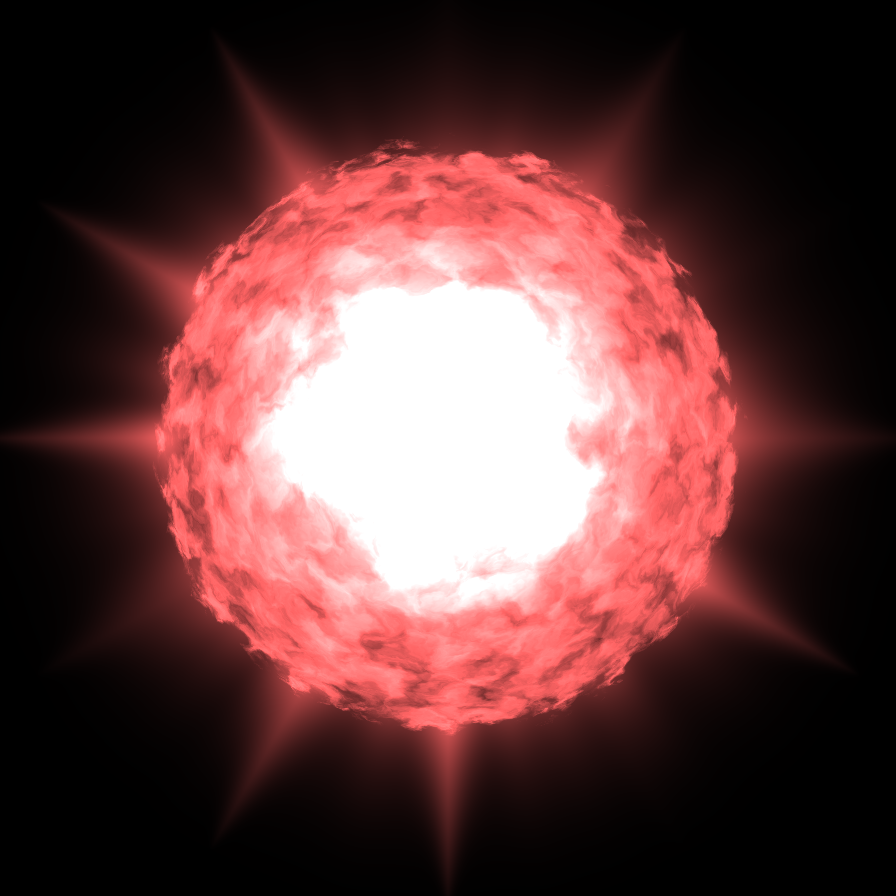
Write a Shadertoy shader that draws this background.

```glsl
// A blazing red star: a white-hot core in a mottled, ragged disc,
// ringed by a soft glow and tapering rays. All light is summed as one
// energy value, then tinted; overexposure turns red into pink and white.

const vec2  CENTER       = vec2(0.5, 0.511);
const vec2  CORE_SHIFT   = vec2(-0.009, 0.007);
const vec3  STAR_TINT    = vec3(1.0, 0.39, 0.39);
const float DISC_RADIUS  = 0.317;
const float DISC_ENERGY  = 0.78;
const float EDGE_RAGGED  = 0.045;
const float EDGE_SOFT    = 0.009;
const float CORE_ENERGY  = 5.5;
const float CORE_SIZE    = 0.146;
const float GLOW_ENERGY  = 0.42;
const float GLOW_FALLOFF = 0.058;
const float RAY_ENERGY   = 1.05;
const float RAY_LENGTH   = 0.53;
const float RAY_WIDTH    = 0.075;
const float CLOUD_SCALE  = 19.0;
const int   RAY_COUNT    = 12;
const float TAU          = 6.2831853;

// Rays run counterclockwise from the right.
const float RAY_STRENGTH[RAY_COUNT] = float[](
    0.65, 0.06, 0.55, 0.14, 0.95, 0.95, 1.0, 0.42, 0.8, 1.0, 0.06, 0.95);
const float RAY_SPREAD[RAY_COUNT] = float[](
    1.4, 1.5, 1.3, 2.0, 0.95, 0.95, 0.85, 1.5, 1.0, 0.8, 1.5, 0.9);

float hash(vec2 p) {
    vec3 q = fract(p.xyx * 0.1031);
    q += dot(q, q.yzx + 33.33);
    return fract((q.x + q.y) * q.z);
}

float valueNoise(vec2 p) {
    vec2 cell = floor(p);
    vec2 f = fract(p);
    f = f * f * (3.0 - 2.0 * f);
    return mix(mix(hash(cell), hash(cell + vec2(1, 0)), f.x),
               mix(hash(cell + vec2(0, 1)), hash(cell + vec2(1, 1)), f.x), f.y);
}

float fbm(vec2 p) {
    float sum = 0.0, amplitude = 0.5;
    for (int i = 0; i < 5; i++) {
        sum += amplitude * valueNoise(p);
        p = mat2(1.6, 1.2, -1.2, 1.6) * p + 17.3;
        amplitude *= 0.52;
    }
    return sum;
}

// Cloud texture wrapped on a ball, so that it grows finer toward the limb.
float surfaceClouds(vec2 p, float r) {
    float x = min(r / DISC_RADIUS, 1.15);
    vec2 q = p * CLOUD_SCALE * (1.0 + 0.9 * x * x * x) + 40.0;
    vec2 warp = vec2(fbm(q + 5.2), fbm(q + 61.7)) - 0.5;
    return fbm(q + 1.6 * warp);
}

// Sum of tapering beams at equal angles.
float rays(vec2 p) {
    float sum = 0.0;
    for (int i = 0; i < RAY_COUNT; i++) {
        float angle = TAU * float(i) / float(RAY_COUNT);
        vec2 dir = vec2(cos(angle), sin(angle));
        float along = dot(p, dir);
        float across = dot(p, vec2(-dir.y, dir.x));
        float taper = clamp(1.0 - along / RAY_LENGTH, 0.0, 1.0);
        float width = RAY_WIDTH * RAY_SPREAD[i] * pow(taper, 0.85) + 0.002;
        float beam = exp(-pow(abs(across) / width, 1.5));
        sum += RAY_STRENGTH[i] * beam * pow(taper, 0.85)
             * smoothstep(0.0, 0.2, along);
    }
    return RAY_ENERGY * sum;
}

void mainImage(out vec4 fragColor, in vec2 fragCoord) {
    vec2 p = (fragCoord - CENTER * iResolution.xy) / min(iResolution.x, iResolution.y);
    float r = length(p);
    vec2 dir = p / max(r, 1e-4);
    float clouds = surfaceClouds(p, r);
    float beams = rays(p);

    // Outer glow, with faint streaks around the circle.
    float streaks = 0.75 + 0.5 * valueNoise(dir * 9.0 + 20.0);
    float glow = GLOW_ENERGY * streaks * exp(-max(r - DISC_RADIUS, 0.0) / GLOW_FALLOFF);
    glow *= 1.0 - smoothstep(0.4, 0.58, r);

    // Mottled disc and hot core.
    float coreDistance = length(p - CORE_SHIFT) / CORE_SIZE;
    float core = CORE_ENERGY * exp(-coreDistance * coreDistance);
    float disc = DISC_ENERGY * (0.3 + 1.4 * clouds) + core * (0.5 + clouds);
    disc += beams * (0.25 + 0.5 * clouds);

    // Ragged rim blends the disc into the glow and rays.
    float rim = DISC_RADIUS + EDGE_RAGGED * (clouds - 0.5);
    float inside = 1.0 - smoothstep(rim - EDGE_SOFT, rim + EDGE_SOFT, r);
    float energy = mix(glow + beams, disc, inside);

    fragColor = vec4(min(energy * STAR_TINT, 1.0), 1.0);
}
```
